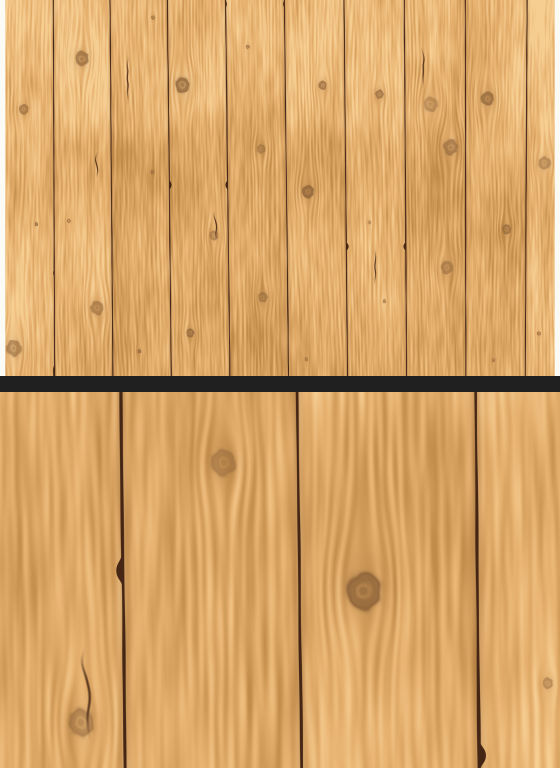
Top: the whole. Bottom: its middle third, enlarged.
Write a Shadertoy shader that draws this texture.

```glsl
const vec3 BASE   = vec3(0.90, 0.69, 0.43);
const vec3 LIGHT  = vec3(0.95, 0.78, 0.54);
const vec3 DARK   = vec3(0.81, 0.60, 0.34);
const vec3 KNOT   = vec3(0.57, 0.40, 0.23);
const vec3 GAP    = vec3(0.27, 0.15, 0.08);
const vec3 MARGIN = vec3(0.99, 0.98, 0.96);
const float SEAMS = 9.0;
const float KNOTS = 3.0;

float hash(vec2 c) {
    vec3 q = fract(c.xyx * vec3(0.1031, 0.1030, 0.0973));
    q += dot(q, q.yzx + 33.33);
    return fract((q.x + q.y) * q.z);
}

float slope(vec2 cell, vec2 offset) {
    float a = 6.2832 * hash(cell);
    return dot(vec2(cos(a), sin(a)), offset);
}

// Gradient noise, roughly -0.7 to 0.7
float noise(vec2 p) {
    vec2 i = floor(p), f = p - i;
    vec2 u = f * f * f * (f * (f * 6.0 - 15.0) + 10.0);
    vec2 e = vec2(1.0, 0.0);
    return mix(mix(slope(i, f), slope(i + e.xy, f - e.xy), u.x),
               mix(slope(i + e.yx, f - e.yx), slope(i + e.xx, f - e.xx), u.x), u.y);
}

// Seam position: slowly widening planks with a slight lean
float seamX(float i, float v) {
    float a = i - 3.3;
    return 0.0964 + 0.1022 * i + 0.0004 * i * i + (0.0078 - 0.0005 * a * a) * (0.5 - v);
}

// Knot centre in the plank (xy) and radius (z)
vec3 knotAt(float id, float slot, float width, float height) {
    vec2 seed = vec2(id * 7.0 + 3.0, slot * 13.0 + 5.0);
    float size = hash(seed + 41.0);
    float radius = size < 0.3 ? 0.003 : mix(0.006, 0.013, size * size);
    float x = width * mix(0.22, 0.78, hash(seed));
    float y = height * (slot + mix(0.12, 0.88, hash(seed + 17.0))) / KNOTS;
    return vec3(x, y, radius);
}

// Sideways shift that makes the grain flow around a knot
float bend(vec2 d, float r) {
    vec2 e = d * vec2(1.0, 0.5) / (r * 1.8);
    return 0.8 * d.x * exp(-dot(e, e));
}

// Soft brown disc with growth rings and a darker rim
float knotShade(vec2 d, float r, float px, float seed) {
    float l = length(d * vec2(1.0, 0.9)) / r;
    l += 0.25 * noise(d / r * 1.3 + seed);
    float disc = 1.0 - smoothstep(0.85 - px / r, 1.0 + px / r, l);
    float rim = exp(-pow((l - 0.85) * 5.0, 2.0));
    float rings = 0.12 * sin(l * 14.0) * disc;
    return disc * 0.4 + rim * 0.42 + rings + 0.2 * exp(-l * l * 0.5);
}

// Thin tapered split running along the grain
float crack(vec2 p, float id, float width, float height, float px) {
    float x = width * mix(0.2, 0.8, hash(vec2(id, 61.0)));
    float y = height * mix(0.15, 0.85, hash(vec2(id, 67.0)));
    float reach = mix(0.02, 0.06, hash(vec2(id, 71.0)));
    float taper = 1.0 - smoothstep(0.2, 1.0, abs(p.y - y) / reach);
    float dx = abs(p.x - x - 0.006 * noise(vec2(id * 5.0, p.y * 40.0)));
    float strength = step(0.55, hash(vec2(id, 73.0)));
    return strength * taper * (1.0 - smoothstep(0.0, 0.001 + px, dx));
}

// Signed tone of the wood: positive is pale, negative is dark
float woodTone(vec2 g, float v, float id) {
    vec2 seed = vec2(id * 3.7, id * 11.3);
    float wave = noise(g * vec2(14.0, 3.0) + seed);
    float rings = sin(g.x * 880.0 + 15.0 * wave);
    float ringStrength = 0.32 + 0.5 * noise(g * vec2(22.0, 4.0) + seed + 9.0);
    float broad = noise(g * vec2(9.0, 5.0) + seed + 23.0);
    float streak = noise(g * vec2(85.0, 4.0) + seed + 37.0);
    float fibre = noise(g * vec2(270.0, 20.0) + seed + 51.0);
    float edge = mix(0.62, 0.88, hash(vec2(id, 83.0))) + 0.05 * wave;
    float glow = 0.65 * smoothstep(edge - 0.04, edge + 0.04, v);
    float plank = 0.6 * (hash(vec2(id, 89.0)) - 0.5);
    return plank + glow + rings * ringStrength + 1.1 * broad + streak + 1.2 * fibre - 0.08;
}

void mainImage(out vec4 fragColor, in vec2 fragCoord) {
    vec2 p = fragCoord / iResolution.x;
    float height = iResolution.y / iResolution.x;
    float px = 0.7 / iResolution.x;
    float v = p.y / height;

    // Plank under this point
    float id = 0.0;
    for (float i = 0.0; i < SEAMS; i++) id += step(seamX(i, v), p.x);
    float left = seamX(id - 1.0, v), right = seamX(id, v);
    float width = right - left;
    vec2 local = vec2(p.x - left, p.y);

    // Knots and the grain they push aside
    vec2 grain = local;
    float knots = 0.0;
    for (float k = 0.0; k < KNOTS; k++) {
        vec3 knot = knotAt(id, k, width, height);
        vec2 d = local - knot.xy;
        grain.x -= bend(d, knot.z);
        float strength = mix(0.6, 1.15, hash(vec2(id + 29.0, k)));
        knots = max(knots, strength * knotShade(d, knot.z, px, id + k * 5.0));
    }

    float tone = clamp(woodTone(grain, v, id), -1.6, 1.3);
    vec3 color = BASE + max(tone, 0.0) * (LIGHT - BASE) + max(-tone, 0.0) * (DARK - BASE);
    color = mix(color, KNOT, clamp(knots, 0.0, 1.0));
    color = mix(color, GAP, 0.85 * crack(local, id, width, height, px));

    // Seams with uneven width, chips and a soft shadow
    float gap = min(local.x, right - p.x);
    float chip = smoothstep(0.42, 0.6, noise(vec2(id * 4.3 + 0.5, p.y * 28.0)));
    float halfWidth = 0.0009 + 0.0007 * noise(vec2(id * 2.1, p.y * 18.0)) + 0.004 * chip;
    color = mix(color, KNOT, 0.45 * exp(-gap / 0.0022));
    color = mix(color, GAP, 1.0 - smoothstep(halfWidth - px, halfWidth + px, gap));

    // Pale side margins
    float inset = min(p.x - 0.0095, 0.9905 - p.x);
    color = mix(MARGIN, color, smoothstep(-px, px, inset));
    fragColor = vec4(color, 1.0);
}
```
